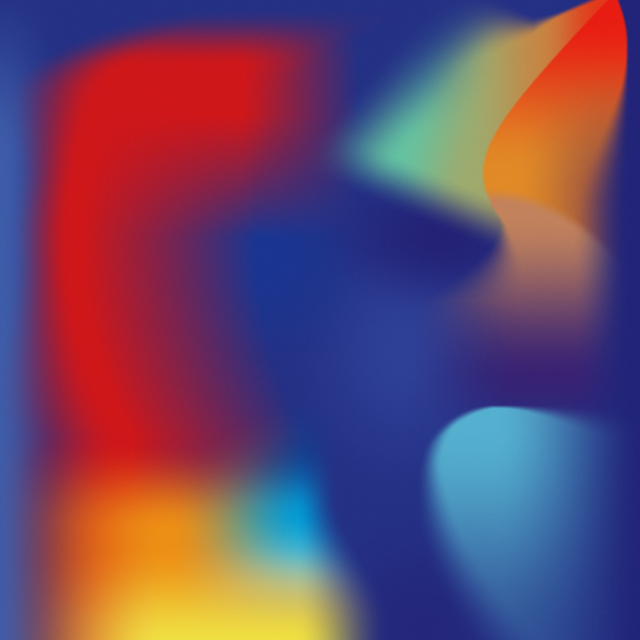
Give the GLSL for this background, as a WebGL 1 fragment shader.

```glsl
precision highp float;
uniform vec2 u_resolution;

float fall(float a, float b, float v) {
  return 1.0 - smoothstep(a, b, v);
}

float linearRise(float a, float b, float v) {
  return clamp((v - a) / (b - a), 0.0, 1.0);
}

float hash(vec2 p) {
  vec3 q = fract(vec3(p.xyx) * 0.1031);
  q += dot(q, q.yzx + 33.33);
  return fract((q.x + q.y) * q.z);
}

// Deep blue field with a lighter centre and dark pools
vec3 blueField(vec2 p) {
  vec3 c = vec3(0.14, 0.19, 0.52);
  c = mix(c, vec3(0.18, 0.25, 0.59), fall(0.0, 0.2, length((p - vec2(0.63, 0.45)) * vec2(1.0, 0.8))));
  c = mix(c, vec3(0.10, 0.21, 0.57), fall(0.0, 0.2, length(p - vec2(0.41, 0.6))));
  c = mix(c, vec3(0.14, 0.13, 0.46), fall(0.0, 0.17, length((p - vec2(0.69, 0.63)) * vec2(0.8, 1.3))));
  c = mix(c, vec3(0.14, 0.14, 0.47), 0.8 * fall(0.0, 0.2, length(p - vec2(0.66, 0.02))));
  c = mix(c, vec3(0.13, 0.14, 0.47), smoothstep(0.85, 1.0, p.x));
  return mix(c, vec3(0.24, 0.36, 0.66), fall(0.0, 0.1, p.x) * fall(0.75, 1.05, p.y));
}

// Red hook: a bowed limb joined to a horizontal arm
float redHook(vec2 p) {
  float bow = max(p.y - 0.62, -0.3);
  float corner = max(p.y - 0.85, 0.0);
  float left = 0.07 + 0.85 * bow * bow + 9.0 * corner * corner;
  float blur = mix(0.16, 0.055, smoothstep(0.25, 0.6, p.y)) + 0.06 * smoothstep(0.7, 0.9, p.y);
  float outer = smoothstep(left - blur, left + 0.04, p.x) * fall(0.895, 0.99, p.y);
  float limb = 1.0 - linearRise(left + 0.06, left + 0.33, p.x);
  float arm = (1.0 - linearRise(0.38, 0.56, p.x)) * linearRise(0.63, 0.82, p.y);
  return outer * (1.0 - (1.0 - limb) * (1.0 - arm));
}

// Orange and yellow glow, turning cyan on its right
vec4 lowerGlow(vec2 p) {
  vec3 warm = mix(vec3(0.94, 0.89, 0.27), vec3(0.93, 0.56, 0.08), smoothstep(-0.02, 0.15, p.y));
  vec3 cool = mix(vec3(0.6, 0.82, 0.78), vec3(0.0, 0.62, 0.85), smoothstep(0.07, 0.2, p.y));
  cool = mix(cool, vec3(0.0, 0.33, 0.61), smoothstep(0.2, 0.31, p.y));
  float coolness = smoothstep(0.26, 0.48, p.x) * smoothstep(0.0, 0.15, p.y);
  float top = 0.31 + 0.08 * smoothstep(0.3, 0.48, p.x);
  float right = 0.53 + 0.08 * fall(0.03, 0.22, p.y);
  float mask = smoothstep(-0.01, 0.26, p.x) * fall(0.46, right, p.x) * fall(0.17, top, p.y);
  return vec4(mix(warm, cool, coolness), mask);
}

// Left contour of the orange fold
float foldContour(float y) {
  return 0.665 + sqrt((y - 0.73) * (y - 0.73) + 0.0081);
}

// Teal fold, running through olive to tan
vec4 tealFold(vec2 p) {
  float left = 0.52 + 0.8 * (p.y - 0.77);
  float bottom = 0.75 - 0.42 * (p.x - 0.535);
  float top = 0.96 + 0.43 * max(p.x - 0.833, 0.0);
  float blur = mix(0.07, 0.005, smoothstep(0.7, 0.88, p.x));
  vec3 c = mix(vec3(0.39, 0.76, 0.63), vec3(0.25, 0.48, 0.58), smoothstep(0.78, 0.95, p.y));
  c = mix(c, vec3(0.62, 0.67, 0.43), smoothstep(0.62, 0.75, p.x - 0.25 * (p.y - 0.77)));
  c = mix(c, vec3(0.78, 0.52, 0.26), smoothstep(0.73, 0.86, p.x));
  c = mix(c, vec3(0.89, 0.22, 0.1), smoothstep(0.84, 0.94, p.x));
  float contour = foldContour(p.y);
  float mask = smoothstep(left - 0.04, left + 0.12, p.x) * fall(contour + 0.01, contour + 0.02, p.x);
  mask *= smoothstep(bottom - 0.045, bottom + 0.045, p.y) * fall(top - blur, top + blur, p.y);
  return vec4(c, mask);
}

// Orange fold with a tan and purple shade under its curved crease
vec4 orangeFold(vec2 p) {
  float drop = clamp(0.63 - p.y, -0.05, 0.1);
  float left = mix(0.788 - 6.0 * drop * drop, foldContour(p.y), smoothstep(0.64, 0.68, p.y));
  float blur = mix(0.1, 0.003, smoothstep(0.48, 0.67, p.y));
  float tip = max(p.y - 0.93, 0.0);
  float right = 0.983 - 3.0 * tip * tip;
  float rightBlur = mix(0.09, 0.006, smoothstep(0.65, 0.92, p.y));

  vec3 lit = mix(vec3(0.88, 0.54, 0.15), vec3(0.91, 0.11, 0.07), smoothstep(0.73, 0.98, p.y));
  lit = mix(lit, vec3(0.55, 0.28, 0.28), smoothstep(0.8, 0.98, p.x) * fall(0.68, 0.93, p.y));
  vec3 shade = mix(vec3(0.22, 0.13, 0.45), vec3(0.76, 0.51, 0.36), smoothstep(0.4, 0.67, p.y));
  float reach = p.x - 0.768;
  float crease = 0.694 - 2.6 * reach * reach;
  vec3 c = mix(shade, lit, smoothstep(crease - 0.012, crease + 0.015, p.y));

  float mask = smoothstep(left - blur, left + blur, p.x);
  mask *= fall(right - rightBlur, right, p.x) * smoothstep(0.3, 0.42, p.y);
  return vec4(c, mask);
}

// Pale blue petal with a rounded upper corner
vec4 bluePetal(vec2 p) {
  float sag = max(0.28 - p.y, 0.0);
  float lean = max(p.y - 0.26, 0.0);
  float left = 0.672 + 1.5 * sag * sag + 4.0 * lean * lean;
  float leftBlur = 0.018 + 0.16 * sag;
  float bend = max(0.77 - p.x, 0.0);
  float top = 0.365 - 4.5 * bend * bend;
  float topBlur = 0.004 + 0.05 * smoothstep(0.78, 0.98, p.x) + 0.2 * bend;
  vec3 c = mix(vec3(0.2, 0.34, 0.6), vec3(0.33, 0.69, 0.81), smoothstep(-0.02, 0.34, p.y));
  float mask = smoothstep(left - leftBlur, left + leftBlur, p.x);
  mask *= fall(top - topBlur, top + 0.003, p.y) * fall(0.77, 1.01, p.x);
  return vec4(c, mask);
}

void main() {
  vec2 p = gl_FragCoord.xy / u_resolution;
  vec3 color = mix(blueField(p), vec3(0.81, 0.09, 0.1), redHook(p));
  vec4 layer = lowerGlow(p);
  color = mix(color, layer.rgb, layer.a);
  layer = tealFold(p);
  color = mix(color, layer.rgb, layer.a);
  layer = orangeFold(p);
  color = mix(color, layer.rgb, layer.a);
  layer = bluePetal(p);
  color = mix(color, layer.rgb, layer.a);
  // Faint grain against banding
  color += (hash(floor(p * 512.0)) - 0.5) / 128.0;
  gl_FragColor = vec4(color, 1.0);
}
```
